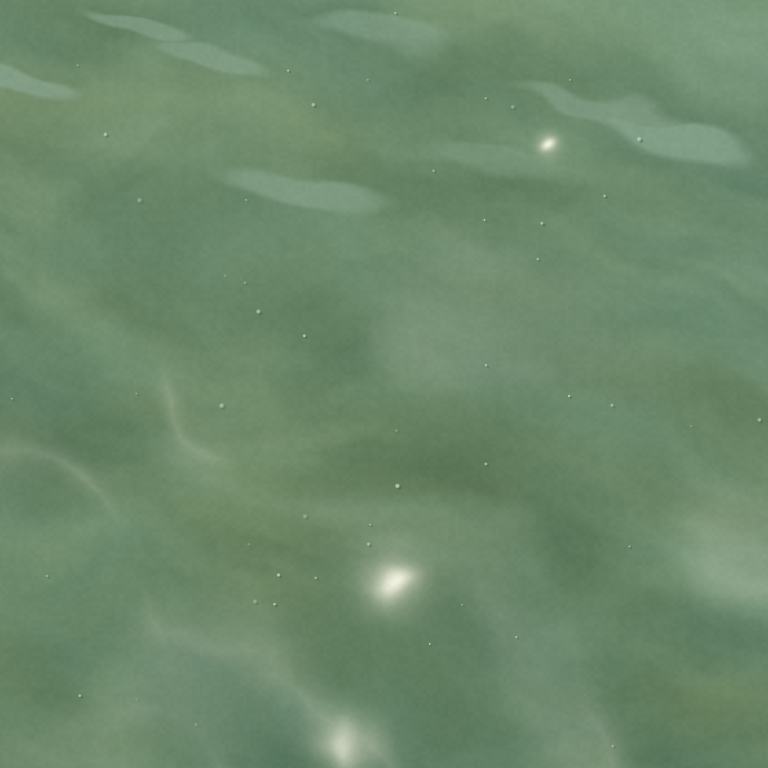
Reproduce this texture procedurally as a three.js fragment shader.

```glsl
varying vec2 vUv;

float hash(vec2 p) {
  return fract(sin(dot(p, vec2(127.1, 311.7))) * 43758.5453);
}

float noise(vec2 p) {
  vec2 i = floor(p), f = fract(p);
  f = f * f * f * (f * (f * 6.0 - 15.0) + 10.0);
  return mix(mix(hash(i), hash(i + vec2(1.0, 0.0)), f.x),
             mix(hash(i + vec2(0.0, 1.0)), hash(i + vec2(1.0)), f.x), f.y);
}

float fbm(vec2 p) {
  float sum = 0.0, amplitude = 0.5;
  for (int i = 0; i < 5; i++) {
    sum += amplitude * noise(p);
    p = mat2(0.96, -0.28, 0.28, 0.96) * p * 1.95 + 17.3;
    amplitude *= 0.46;
  }
  return sum;
}

// Pale sky reflections: slanted, wobbly lenses near the top
float skyPatches(vec2 uv) {
  float cover = 0.0;
  vec2 wobble = vec2(noise(uv * vec2(9.0, 22.0)), noise(uv * vec2(13.0, 24.0) + 40.0)) - 0.5;
  for (int i = 0; i < 8; i++) {
    float k = float(i);
    vec2 center = vec2(fract(k * 0.618 + 0.17), 0.74 + 0.25 * fract(k * 0.57 + 0.9));
    vec2 d = uv - center + wobble * vec2(0.05, 0.03);
    d.y += d.x * 0.2;
    float size = 0.65 + 0.75 * hash(vec2(k, 3.0));
    float lens = length(d / (vec2(0.095, 0.021) * size));
    float strength = 0.35 + 0.65 * hash(vec2(k, 8.0));
    cover = max(cover, strength * (1.0 - smoothstep(0.65, 1.15, lens)));
  }
  return cover;
}

// Sun glints: x is the wide halo, y the bright core
vec2 sunGlints(vec2 uv) {
  vec2 light = vec2(0.0);
  vec2 wobble = vec2(noise(uv * 26.0), noise(uv * 26.0 + 9.0)) - 0.5;
  for (int i = 0; i < 3; i++) {
    float k = float(i);
    vec2 center = vec2(0.45 - 0.0125 * k + 0.0725 * k * k, 0.03 + 0.04 * k + 0.175 * k * k);
    float size = i == 2 ? 0.013 : 0.035;
    vec2 d = (uv - center) / size + wobble * 0.45;
    light.x += exp(-dot(d, d) * 0.7);
    d.y -= d.x * 0.3;
    vec2 squeeze = i == 0 ? vec2(5.0, 1.8) : vec2(2.2, 4.0);
    light.y += (0.4 + 0.45 * min(k, 1.0)) * exp(-dot(d, d * squeeze));
  }
  return light;
}

// Sparse floating specks: x bright, y dark side
vec2 specks(vec2 uv) {
  vec2 cell = floor(uv * 26.0);
  vec2 d = fract(uv * 26.0) - 0.2 - 0.6 * vec2(hash(cell + 5.0), hash(cell + 11.0));
  float radius = 0.03 + 0.055 * hash(cell + 23.0);
  float bright = 1.0 - smoothstep(radius * 0.4, radius * 1.3, length(d));
  float dark = 1.0 - smoothstep(radius * 0.4, radius * 1.3, length(d - vec2(0.07, -0.06)));
  return vec2(bright, dark) * step(0.92, hash(cell)) * (0.3 + 0.7 * hash(cell + 31.0));
}

void main() {
  vec2 uv = vUv;
  vec2 warp = vec2(fbm(uv * 3.0 + 4.0), fbm(uv * 3.5 + 21.0)) - 0.5;
  vec2 slanted = vec2(uv.x, uv.y + 0.22 * uv.x) + warp * 0.2;

  // Broad swells and finer ripples
  float swell = fbm(slanted * vec2(3.2, 7.0) + 2.0);
  float ripple = fbm(slanted * vec2(7.0, 17.0) + 50.0);
  float tone = 0.49 + (swell - 0.48) * 0.95 + (ripple - 0.48) * 0.6 + (uv.y - 0.5) * 0.34;

  // Soft curved light bands under the surface
  vec2 bandUv = vec2(uv.x + uv.y * 0.55, uv.y) + warp * 0.25;
  float band = 1.0 - abs(2.0 * noise(bandUv * vec2(5.5, 4.0) + 13.0) - 1.0);
  float bandLight = pow(band, 3.5) * smoothstep(0.25, 0.8, noise(uv * vec2(5.0, 7.0) + 70.0));
  bandLight *= 1.0 - smoothstep(0.6, 0.8, uv.y);
  tone += bandLight * 0.5;

  vec3 color = mix(vec3(0.345, 0.458, 0.345), vec3(0.51, 0.622, 0.497), clamp(tone, -0.05, 1.15));

  // Drift between olive and teal
  float hue = fbm(slanted * vec2(3.0, 8.0) + 90.0) - 0.48;
  color += hue * vec3(0.05, 0.01, -0.05);
  color += bandLight * vec3(0.025, 0.0, 0.015);

  color = mix(color, vec3(0.53, 0.64, 0.55), skyPatches(uv) * 0.85);

  vec2 glint = sunGlints(uv);
  color = mix(color, vec3(0.71, 0.75, 0.65), min(glint.x * 0.75, 1.0));
  color = mix(color, vec3(1.0, 0.99, 0.93), min(glint.y, 1.0));

  vec2 speck = specks(uv);
  color = mix(color, vec3(0.27, 0.36, 0.27), speck.y * 0.5);
  color = mix(color, vec3(0.76, 0.84, 0.73), speck.x * 0.85);

  // Fine grain
  color += (noise(uv * 210.0) - 0.5) * 0.018 + (noise(uv * 90.0) - 0.5) * 0.01;
  gl_FragColor = vec4(color, 1.0);
}
```
